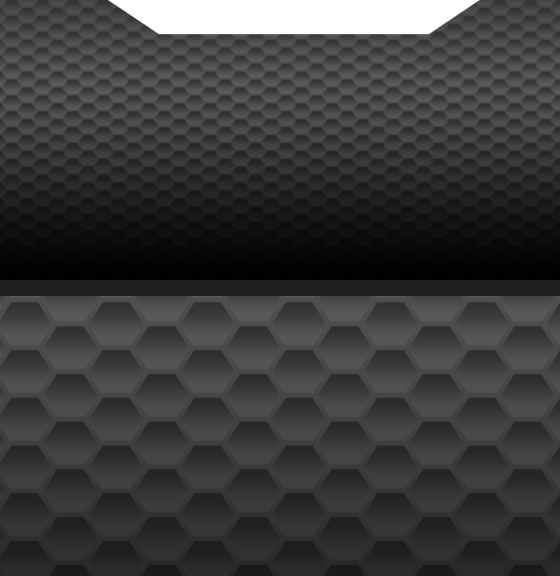
Top, the full canvas; bottom, a detail of the centre.
Give the GLSL for this pattern, as a Shadertoy shader.

```glsl
// Dark embossed honeycomb panel fading to black, with a white trapezoid notch at the top.

// Lengths are fractions of the canvas height.
const vec2 PITCH = vec2(0.1089, 0.0568);       // spacing of cells in one lattice
const vec2 CELL_ORIGIN = vec2(0.696, 0.635);   // centre of one cell
const float CORNER_X = 0.0363;                 // half width between side corners
const float RIM = 0.0043;                      // half width of the raised rim
const float BEVEL = 0.0030;                    // width of the lit edge
const vec3 TINT = vec3(1.01, 0.985, 1.0);
const float PEAK_GREY = 0.355;
const float TOP_FADE = 0.055;
const float FACE_DARK = 0.56;
const float FACE_LIGHT = 1.02;
const float RIM_LEVEL = 0.88;
const float BEVEL_GAIN = 0.12;
const float NOTCH_Y = 0.878;
const float NOTCH_CENTRE = 1.0495;
const float NOTCH_HALF = 0.482;
const float NOTCH_SLOPE = 1.49;

// Signed distance to a flat-topped hexagon that tiles with PITCH.
float hexDistance(vec2 p) {
    float halfHeight = 0.5 * PITCH.y;
    float halfFlat = 0.5 * PITCH.x - CORNER_X;
    vec2 sideNormal = normalize(vec2(halfHeight, CORNER_X - halfFlat));
    p = abs(p);
    return max(p.y - halfHeight, dot(p - vec2(CORNER_X, 0.0), sideNormal));
}

vec2 wrapCell(vec2 p) {
    return (fract(p / PITCH + 0.5) - 0.5) * PITCH;
}

// Offset from the centre of the cell that contains p.
vec2 nearestCell(vec2 p) {
    vec2 even = wrapCell(p);
    vec2 odd = wrapCell(p - 0.5 * PITCH);
    return hexDistance(even) < hexDistance(odd) ? even : odd;
}

// Overall light: black at the base, brightest above the middle.
float panelGrey(float y) {
    return PEAK_GREY * smoothstep(-0.05, 0.72, y) - TOP_FADE * smoothstep(0.7, 1.0, y);
}

float notchDistance(vec2 p) {
    float side = abs(p.x - NOTCH_CENTRE) - NOTCH_HALF - (p.y - NOTCH_Y) * NOTCH_SLOPE;
    return max(NOTCH_Y - p.y, side / length(vec2(1.0, NOTCH_SLOPE)));
}

float coverage(float d, float pixel) {
    return 1.0 - smoothstep(-0.75 * pixel, 0.75 * pixel, d);
}

void mainImage(out vec4 fragColor, in vec2 fragCoord) {
    vec2 p = fragCoord / iResolution.y;
    float pixel = 1.0 / iResolution.y;
    vec2 cell = nearestCell(p - CELL_ORIGIN);
    float d = hexDistance(cell) + RIM;

    // Recessed face: shaded under its top edge, lit towards the bottom.
    float height = clamp(0.5 + cell.y / (PITCH.y - 2.0 * RIM), 0.0, 1.0);
    float dark = mix(FACE_DARK, 0.66, smoothstep(0.6, 1.0, p.y));
    float face = mix(FACE_LIGHT, dark, smoothstep(0.0, 1.0, height));

    // Raised rim with a lit lower bevel.
    float lower = smoothstep(0.0, -0.35 * PITCH.y, cell.y);
    float edge = coverage(d - BEVEL, pixel);
    float rim = RIM_LEVEL + BEVEL_GAIN * lower * edge;

    float level = mix(rim, face, coverage(d, pixel));
    vec3 color = TINT * panelGrey(p.y) * level;
    color = mix(color, vec3(1.0), coverage(notchDistance(p), pixel));
    fragColor = vec4(color, 1.0);
}
```
